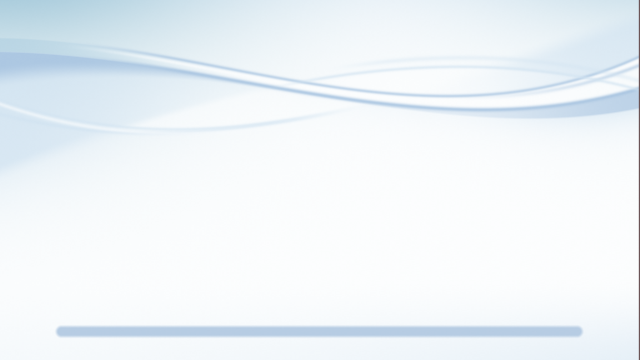
Give the GLSL for this background, as a WebGL 1 fragment shader.

```glsl
precision highp float;
// Pale blue wave background: soft corner tints on white, translucent ribbons
// bounded by cubic curves, fine highlights along them, and a blurred bar below.
// Space: x runs 0..1 to the right, depth runs 0..1 down from the top edge.

uniform vec2 u_resolution;

#define WHITE vec3(0.988, 0.993, 0.995)
#define TEAL vec3(0.58, 0.75, 0.82)
#define PALE vec3(0.82, 0.89, 0.945)
#define BLUE vec3(0.66, 0.77, 0.88)
#define BAR_COLOR vec3(0.715, 0.80, 0.89)
#define BAR_SPAN vec2(0.088, 0.910)
#define BAR_DEPTH 0.921
#define BAR_RADIUS 0.0145
#define BORDER_COLOR vec3(0.42, 0.33, 0.34)
#define BORDER_WIDTH 0.002
#define GRAIN 0.004

float hash(vec2 p) {
  return fract(sin(dot(p, vec2(127.1, 311.7))) * 43758.5453);
}

// Cubic through four depths at x = 0, 1/3, 2/3 and 1
float curve(vec4 depths, float x) {
  float s = 3.0 * x, a = s - 1.0, b = s - 2.0, c = s - 3.0;
  return dot(depths, vec4(-a * b * c / 6.0, s * b * c / 2.0,
                          -s * a * c / 2.0, s * a * b / 6.0));
}

float stroke(float dist, float width) {
  return exp(-dist * dist / (width * width));
}

// Soft step: 0 above an edge, 1 below it
float below(float dist, float blur) {
  float w = max(blur, 1.0 / u_resolution.y);
  return smoothstep(-w, w, dist);
}

// Exponential fade beneath an edge
float fadeBelow(float dist, float reach) {
  return below(dist, 0.004) * exp(-max(dist, 0.0) / reach);
}

vec3 backdrop(float x, float depth) {
  vec3 col = WHITE;
  float left = exp(-pow(x / 0.36, 2.0));
  float right = smoothstep(0.55, 1.05, x);
  col = mix(col, TEAL, 0.92 * left * exp(-depth * 5.5));
  col = mix(col, TEAL, 0.42 * right * exp(-depth * 8.0));
  col = mix(col, PALE, 0.30 * exp(-depth * 9.0));
  // Tint rising from the lower edge, stronger at the right
  col = mix(col, PALE, smoothstep(0.76, 1.05, depth) * (0.16 + 0.40 * x * x));
  return col;
}

float barMask(vec2 p, float aspect) {
  vec2 q = vec2((p.x - clamp(p.x, BAR_SPAN.x - 0.0 + BAR_RADIUS / aspect,
                             BAR_SPAN.y - BAR_RADIUS / aspect)) * aspect,
                p.y - BAR_DEPTH);
  return 1.0 - smoothstep(-0.006, 0.006, length(q) - BAR_RADIUS);
}

void main() {
  vec2 p = gl_FragCoord.xy / u_resolution;
  p.y = 1.0 - p.y;
  float x = p.x, aspect = u_resolution.x / u_resolution.y;
  float leftFade = 1.0 - smoothstep(0.0, 0.45, x);
  float rightFade = smoothstep(0.68, 1.0, x);

  // Signed depth below each curve
  float ribbon = p.y - curve(vec4(0.144, 0.213, 0.299, 0.245), x);
  float ribbonEnd = p.y - curve(vec4(0.213, 0.222, 0.311, 0.301), x);
  float crest = p.y - curve(vec4(0.106, 0.183, 0.266, 0.157), x);
  float crestTwin = p.y - curve(vec4(0.118, 0.190, 0.271, 0.181), x);
  float arch = p.y - curve(vec4(0.481, 0.282, 0.1875, 0.250), x);
  float archOuter = p.y - curve(vec4(0.46, 0.262, 0.163, 0.225), x);
  float sweep = p.y - curve(vec4(0.278, 0.356, 0.243, 0.046), x);
  float sweepTwin = p.y - curve(vec4(0.317, 0.363, 0.252, 0.065), x);

  vec3 col = backdrop(x, p.y);

  // Wide veils under the left ribbon and along the right sweep
  float veil = below(ribbon, 0.01) * (1.0 - below(arch, 0.025));
  col = mix(col, PALE, 0.80 * veil * leftFade);
  col = mix(col, PALE, 0.38 * leftFade * below(arch, 0.025) * exp(-max(arch, 0.0) / 0.09));
  col = mix(col, PALE, 0.62 * smoothstep(0.6, 0.95, x) * below(sweep, 0.03)
                       * (1.0 - below(crest, 0.004)));
  col = mix(col, PALE, 0.55 * fadeBelow(ribbonEnd, 0.045) * (0.25 + 0.75 * rightFade));

  // Bright lenses enclosed by the arch
  float rightLens = below(arch, 0.006) * (1.0 - below(crest, 0.003)) * smoothstep(0.42, 0.56, x);
  float leftLens = below(arch, 0.012) * (1.0 - below(sweep, 0.006)) * below(ribbonEnd, 0.006);
  col = mix(col, WHITE, 0.50 * rightLens * (1.0 - 0.7 * rightFade));
  col = mix(col, WHITE, 0.55 * leftLens);

  // Band between crest and ribbon: blue at the left, white along the middle
  float band = below(crest, 0.003) * (1.0 - below(ribbon, 0.003));
  vec3 bandColor = mix(WHITE, mix(TEAL, PALE, 0.55), leftFade);
  col = mix(col, bandColor, band * (0.80 - 0.25 * rightFade));

  // Main ribbon body, broad at both ends
  float body = below(ribbon, 0.003) * (1.0 - below(ribbonEnd, 0.004 + 0.028 * leftFade));
  float bodyStrength = 0.28 + 0.62 * smoothstep(0.45, 0.1, x) + 0.45 * rightFade;
  col = mix(col, BLUE, body * bodyStrength);

  // Fine edges and highlights
  float middle = smoothstep(0.08, 0.3, x);
  col = mix(col, BLUE, 0.85 * middle * stroke(ribbon, 0.006));
  col = mix(col, BLUE, 0.70 * middle * stroke(crest, 0.005));
  col = mix(col, WHITE, 0.65 * middle * stroke(crest - 0.011, 0.005));
  col = mix(col, BLUE, 0.55 * rightFade * stroke(crestTwin, 0.006));
  col = mix(col, PALE, 0.60 * smoothstep(0.40, 0.52, x) * stroke(arch, 0.005));
  col = mix(col, PALE, 0.35 * smoothstep(0.50, 0.62, x) * stroke(archOuter, 0.007));
  float sweepFade = 1.0 - smoothstep(0.40, 0.58, x);
  col = mix(col, PALE, 0.65 * sweepFade * stroke(sweepTwin, 0.006));
  col = mix(col, PALE, 0.50 * sweepFade * stroke(sweep, 0.005));
  col = mix(col, WHITE, 0.55 * sweepFade * stroke(sweep - 0.011, 0.006));

  // Blurred bar and thin right border
  col = mix(col, BAR_COLOR, barMask(p, aspect));
  float border = smoothstep(-0.5, 0.5, (x - 1.0 + BORDER_WIDTH) * u_resolution.x);
  col = mix(col, BORDER_COLOR, border);

  col += GRAIN * (hash(floor(p * vec2(512.0, 288.0))) - 0.5);
  gl_FragColor = vec4(col, 1.0);
}
```
